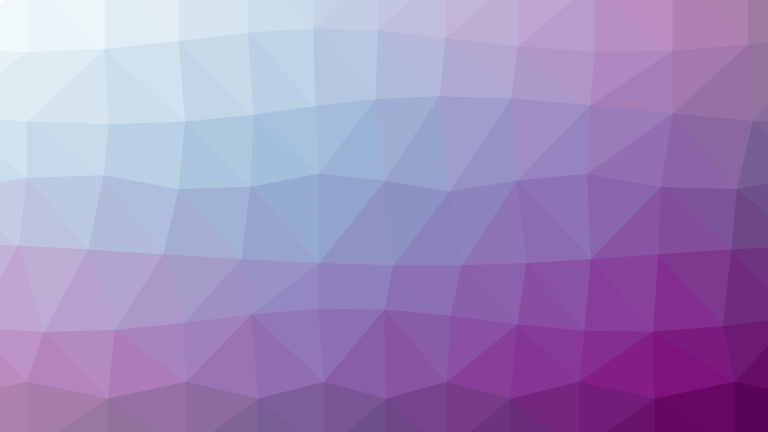
Write a WebGL 1 fragment shader that draws this background.

```glsl
precision highp float;
uniform vec2 u_resolution;

// Low-poly backdrop: a grid of points, swayed row by row with sine waves, is
// split into flat triangles. Each takes its colour from its centre, blending
// one pale-blue-to-plum ramp read across with the same ramp read downwards.

const vec2 ORIGIN = vec2(0.035, 0.093);   // first grid point, from the top left
const vec2 SPACING = vec2(0.0928, 0.162); // grid step as a share of the canvas

// Nine-stop colour ramp for t from 0 to 1
vec3 ramp(float t) {
  float s = clamp(t, 0.0, 1.0) * 8.0;
  vec3 c = vec3(0.97, 0.99, 0.99);
  c = mix(c, vec3(0.88, 0.93, 0.96), clamp(s, 0.0, 1.0));
  c = mix(c, vec3(0.75, 0.83, 0.90), clamp(s - 1.0, 0.0, 1.0));
  c = mix(c, vec3(0.62, 0.74, 0.86), clamp(s - 2.0, 0.0, 1.0));
  c = mix(c, vec3(0.55, 0.59, 0.78), clamp(s - 3.0, 0.0, 1.0));
  c = mix(c, vec3(0.55, 0.42, 0.69), clamp(s - 4.0, 0.0, 1.0));
  c = mix(c, vec3(0.53, 0.25, 0.62), clamp(s - 5.0, 0.0, 1.0));
  c = mix(c, vec3(0.51, 0.06, 0.49), clamp(s - 6.0, 0.0, 1.0));
  return mix(c, vec3(0.30, 0.00, 0.29), clamp(s - 7.0, 0.0, 1.0));
}

// Wave given as amplitude, frequency and phase
float wave(vec3 w, float t) {
  return w.x * sin(w.y * t + w.z);
}

// Grid point moved sideways and vertically by the waves of its row
vec2 gridPoint(vec2 id) {
  vec3 across = vec3(0.13, 0.75, 0.0);
  vec3 down = vec3(0.17, 0.75, 1.57);
  float sag = 0.0;
  if (id.y > 4.5) {
    across = vec3(0.25, 0.6, 0.0);
    down = vec3(0.12, 3.14, -1.57);
  } else if (id.y > 3.5) {
    across = vec3(0.24, 0.3, 1.57);
    down = vec3(0.17, 0.75, 1.4);
  } else if (id.y > 2.5) {
    across = vec3(0.14, 0.75, -2.18);
    down = vec3(0.16, 0.45, -0.9);
    sag = 0.06;
  } else if (id.y > 1.5) {
    across = vec3(0.14, 0.6, 0.0);
    down = vec3(0.13, 1.75, -2.63);
    sag = 0.03;
  } else if (id.y > 0.5) {
    across = vec3(0.22, 0.73, 0.0);
    down = vec3(0.2, 0.62, 0.95);
  }
  return id + vec2(wave(across, id.x), wave(down, id.x) + sag);
}

// Smooth test for the inner side of edge a-b
float edgeSide(vec2 p, vec2 a, vec2 b, float blur) {
  vec2 e = normalize(b - a);
  vec2 d = p - a;
  return clamp((e.x * d.y - e.y * d.x) / blur + 0.5, 0.0, 1.0);
}

// Triangle colour weighted by coverage, with the coverage in alpha
vec4 facet(vec2 p, vec2 a, vec2 b, vec2 c, float blur) {
  float cover = edgeSide(p, a, b, blur) * edgeSide(p, b, c, blur)
              * edgeSide(p, c, a, blur);
  vec2 centre = ORIGIN + (a + b + c) / 3.0 * SPACING;
  return vec4(mix(ramp(centre.x), ramp(centre.y), 0.5), 1.0) * cover;
}

// Two facets of a cell, split along its shorter diagonal
vec4 cellFacets(vec2 p, vec2 id, float blur) {
  vec2 a = gridPoint(id);
  vec2 b = gridPoint(id + vec2(1.0, 0.0));
  vec2 c = gridPoint(id + vec2(0.0, 1.0));
  vec2 d = gridPoint(id + vec2(1.0, 1.0));
  if (distance(b, c) < distance(a, d)) {
    return facet(p, a, b, c, blur) + facet(p, b, d, c, blur);
  }
  return facet(p, a, b, d, blur) + facet(p, a, d, c, blur);
}

void main() {
  vec2 uv = gl_FragCoord.xy / u_resolution;
  uv.y = 1.0 - uv.y;
  vec2 p = (uv - ORIGIN) / SPACING;
  float blur = 1.0 / (u_resolution.y * SPACING.y);

  // Neighbouring cells may lean over this one
  vec4 sum = vec4(0.0);
  for (int y = -1; y <= 1; y++) {
    for (int x = -1; x <= 1; x++) {
      sum += cellFacets(p, floor(p) + vec2(float(x), float(y)), blur);
    }
  }
  gl_FragColor = vec4(sum.rgb / max(sum.a, 0.001), 1.0);
}
```
